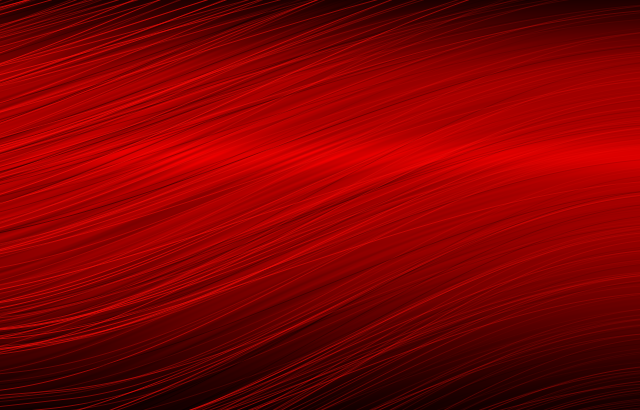
Give the GLSL for this background, as a Shadertoy shader.

```glsl
// Silky red strands sweeping up across a glowing crimson band.
#define STRANDS 340
#define BUNDLES 5.0
#define BUNDLE_GAP 0.36
#define STRAND_WIDTH 0.0022
#define STRAND_GAIN 0.75
#define GRAIN 0.38
#define GLOW_Y 0.62
#define STRAND_COLOR vec3(0.98, 0.05, 0.03)

float hash(float n) {
    return fract(sin(n * 12.9898 + 4.137) * 43758.547);
}

float noise(vec2 p) {
    vec2 cell = floor(p), f = fract(p);
    f = f * f * (3.0 - 2.0 * f);
    float n = cell.x + cell.y * 57.0;
    return mix(mix(hash(n), hash(n + 1.0), f.x),
               mix(hash(n + 57.0), hash(n + 58.0), f.x), f.y);
}

// Height gained by a strand: shallow at both ends, steep in the middle.
float sweep(float x, float lead) {
    return 0.16 * x + 0.37 * smoothstep(-lead, 1.0, x);
}

// Red level of the backdrop: dark floor and ceiling, hot horizontal band.
float backdrop(vec2 uv) {
    float body = smoothstep(-0.1, 0.5, uv.y) * (1.0 - smoothstep(0.78, 1.07, uv.y));
    float offset = uv.y - GLOW_Y;
    float wide = exp(-offset * offset / 0.010);
    float core = exp(-offset * offset / 0.0014);
    float reach = 0.4 + 0.6 * smoothstep(0.0, 0.32, uv.x);
    return 0.035 + 0.58 * body + (0.11 * wide + 0.13 * core) * reach;
}

void mainImage(out vec4 fragColor, in vec2 fragCoord) {
    vec2 uv = fragCoord / iResolution.xy;
    float aspect = iResolution.x / iResolution.y;
    float pixel = 1.0 / iResolution.y;

    // Fine grain drawn out along the flow, strongest on the left.
    float flow = uv.y - sweep(uv.x, 0.05 + 0.4 * uv.y);
    float grain = noise(vec2(uv.x * 4.0, flow * 160.0 + 130.0)) - 0.5;
    float fade = mix(1.0, 0.15, smoothstep(0.3, 0.95, uv.x));
    float red = backdrop(uv) * (1.0 + GRAIN * grain * fade);
    vec3 color = vec3(red, 0.0, 0.0);

    // Loose bundles of light and dark strands.
    for (int i = 0; i < STRANDS; i++) {
        float id = float(i);
        float bundle = mod(id, BUNDLES);
        float spread = hash(id + 0.3) + hash(id + 7.7) - 1.0;
        float start = -0.52 + BUNDLE_GAP * bundle + 0.24 * spread;
        float lead = 0.65 * max(start, 0.0) - 0.15 + 0.2 * hash(id + 2.1);
        float rise = mix(0.78, 1.22, hash(id + 5.9));

        float y = start + rise * sweep(uv.x, lead);
        float gap = abs(uv.y - y);
        if (gap > 2.0 * (STRAND_WIDTH + pixel)) continue;
        float slope = rise * (sweep(uv.x + 0.01, lead) - sweep(uv.x, lead)) / (0.01 * aspect);
        float dist = gap / sqrt(1.0 + slope * slope);
        float cover = clamp((0.5 * STRAND_WIDTH + 0.5 * pixel - dist) / pixel, 0.0, 1.0);

        // Each strand tapers out at its own distance.
        float tail = mix(0.6, 1.5, hash(id + 3.4));
        float strength = mix(0.2, 1.0, hash(id + 8.2));
        strength *= mix(1.0, 0.22, smoothstep(0.1, tail, uv.x));
        float dark = step(0.7, hash(id + 1.6));
        vec3 tint = mix(STRAND_COLOR, color * 0.4, dark);
        color = mix(color, tint, STRAND_GAIN * strength * cover);
    }

    fragColor = vec4(clamp(color, 0.0, 1.0), 1.0);
}
```
